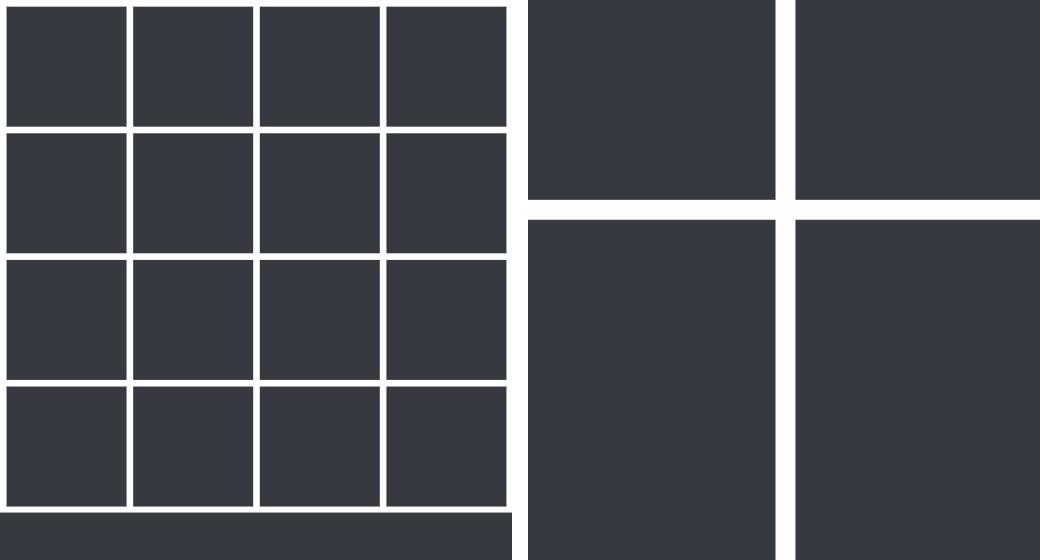
Left, the full canvas; right, a detail of the centre.
Reproduce this pattern procedurally as a Shadertoy shader.

```glsl
// Draws a four by four grid of slate squares on white, above a plain slate band.
#define TILES 4.0            // repeats across and down
#define PITCH 0.24733        // tile spacing, in canvas widths
#define TILE_SIZE 0.23435    // tile side
#define MARGIN vec2(0.0128, 0.0130) // left and top margins
#define PANEL_HEIGHT 1.0011  // white panel, measured down from the top
#define TILE_COLOR vec3(0.214, 0.222, 0.254)
#define BAND_COLOR vec3(0.210, 0.226, 0.250)
#define GAP_COLOR vec3(0.995)

// Signed distance to an axis-aligned box centred at the origin.
float boxDistance(vec2 p, vec2 halfSize) {
    vec2 d = abs(p) - halfSize;
    return length(max(d, 0.0)) + min(max(d.x, d.y), 0.0);
}

// One-pixel coverage of the region where the distance is negative.
float coverage(float dist, float pixel) {
    return clamp(0.5 - dist / pixel, 0.0, 1.0);
}

void mainImage(out vec4 fragColor, in vec2 fragCoord) {
    // Canvas widths, measured from the upper left corner
    float pixel = 1.0 / iResolution.x;
    vec2 p = vec2(fragCoord.x, iResolution.y - fragCoord.y) * pixel;

    // Nearest tile in the grid
    vec2 q = p - MARGIN - 0.5 * TILE_SIZE;
    vec2 cell = clamp(floor(q / PITCH + 0.5), 0.0, TILES - 1.0);
    float tile = boxDistance(q - cell * PITCH, vec2(0.5 * TILE_SIZE));

    // Squares on the panel, then the band below it
    vec3 color = mix(GAP_COLOR, TILE_COLOR, coverage(tile, pixel));
    color = mix(color, BAND_COLOR, coverage(PANEL_HEIGHT - p.y, pixel));
    fragColor = vec4(color, 1.0);
}
```
